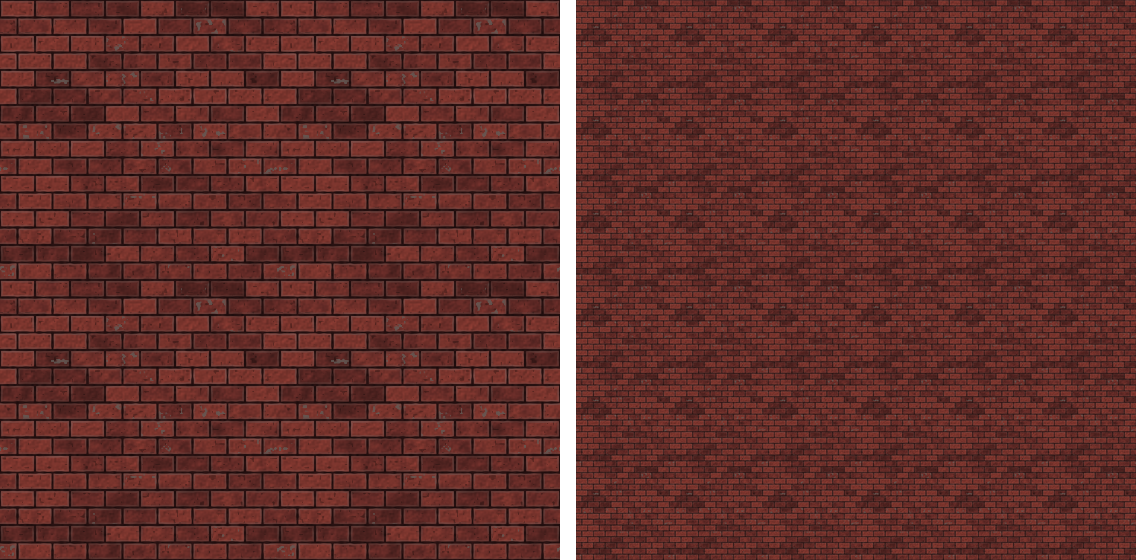
Left, the tile; right, the same tile 3 across and 3 down.
Give the GLSL for this texture, as a WebGL 2 fragment shader.

```glsl
#version 300 es
precision highp float;
// Weathered red brick wall in running bond, with dark joints and pale worn rims.

#define ROWS 32.0         // courses over the canvas height; bricks are 2 x 1 units
#define PERIOD 16.0       // units after which the wear repeats
#define JOINT 0.052       // half width of the mortar joint
#define RIM 0.075         // width of the pale brick rim
#define CORNER 0.05       // corner radius of a brick
#define WOBBLE 0.035      // unevenness of the brick outline
#define RELIEF 0.24       // strength of the surface bumps
#define CHIPPED 0.16      // share of bricks with grey chips

uniform vec2 u_resolution;
out vec4 outColor;

const vec3 MORTAR = vec3(0.13, 0.055, 0.055);
const vec3 BRICK_DARK = vec3(0.285, 0.125, 0.115);
const vec3 BRICK_MID = vec3(0.39, 0.165, 0.15);
const vec3 BRICK_LIGHT = vec3(0.48, 0.205, 0.175);
const vec3 RIM_COLOR = vec3(0.48, 0.30, 0.28);
const vec3 CHIP_COLOR = vec3(0.39, 0.36, 0.34);

float hash(vec2 p) {
    return fract(sin(dot(p, vec2(127.1, 311.7))) * 43758.5453);
}

// Value noise that wraps every PERIOD units; freq must be whole.
float noise(vec2 p, float freq) {
    vec2 cell = floor(p * freq);
    vec2 f = fract(p * freq);
    f = f * f * (3.0 - 2.0 * f);
    float wrap = PERIOD * freq;
    vec2 a = mod(cell, wrap);
    vec2 b = mod(cell + 1.0, wrap);
    return mix(mix(hash(a), hash(vec2(b.x, a.y)), f.x),
               mix(hash(vec2(a.x, b.y)), hash(b), f.x), f.y);
}

float height(vec2 p) {
    return 0.5 * noise(p, 5.0) + 0.5 * noise(p, 9.0);
}

// Signed distance to a rounded box, negative inside.
float roundedBox(vec2 p, vec2 halfSize, float radius) {
    vec2 q = abs(p) - halfSize + radius;
    return length(max(q, 0.0)) + min(max(q.x, q.y), 0.0) - radius;
}

void main() {
    vec2 p = gl_FragCoord.xy / u_resolution * ROWS;
    float pixel = ROWS / min(u_resolution.x, u_resolution.y);

    // Running bond: every other course shifts by half a brick
    float row = floor(p.y);
    float across = p.x * 0.5 + 0.5 * mod(row + 1.0, 2.0);
    vec2 id = mod(vec2(floor(across), row), vec2(PERIOD * 0.5, PERIOD));
    vec2 local = (vec2(fract(across), fract(p.y)) - 0.5) * vec2(2.0, 1.0);

    float blotch = noise(p, 2.0);
    float grain = noise(p, 7.0);
    float dist = roundedBox(local, vec2(1.0, 0.5) - JOINT, CORNER);
    dist += (noise(p, 4.0) - 0.5) * WOBBLE;

    // Brick face: own tone, soft blotches and lit bumps
    float tone = hash(id + 17.3) * 0.85 + 0.22 + (blotch - 0.5) * 0.5;
    vec3 color = mix(BRICK_DARK, BRICK_MID, smoothstep(0.05, 0.5, tone));
    color = mix(color, BRICK_LIGHT, smoothstep(0.4, 0.85, tone));
    float slope = height(p + vec2(-0.05, 0.05)) - height(p - vec2(-0.05, 0.05));
    color *= 1.0 - RELIEF * slope + 0.10 * (grain - 0.5);

    // Small dark pits
    float pit = smoothstep(0.80, 0.95, noise(p + 3.7, 6.0));
    color *= 1.0 - 0.28 * pit;

    // Grey chips on a few bricks
    float hasChips = step(1.0 - CHIPPED, hash(id + 41.9));
    float chip = 0.6 * noise(p + 5.3, 3.0) + 0.4 * noise(p, 8.0);
    color = mix(color, CHIP_COLOR, hasChips * smoothstep(0.68, 0.78, chip) * 0.8);

    // Pale rim, worn unevenly and stronger at the top
    float rim = smoothstep(-RIM - 0.06, -RIM + 0.02, dist);
    float rimWear = 0.25 + 0.55 * noise(p + 9.1, 2.0) + 0.2 * step(0.0, local.y);
    color = mix(color, RIM_COLOR * (0.72 + 0.3 * tone), rim * min(rimWear, 0.9));

    // Joint with a soft shadow spilling over the brick edge
    color *= 1.0 - 0.25 * smoothstep(-0.06, 0.02, dist);
    float soft = max(pixel * 0.6, 0.025);
    float joint = smoothstep(-soft, soft, dist);
    color = mix(color, MORTAR * (0.8 + 0.5 * grain), joint);

    outColor = vec4(color, 1.0);
}
```
